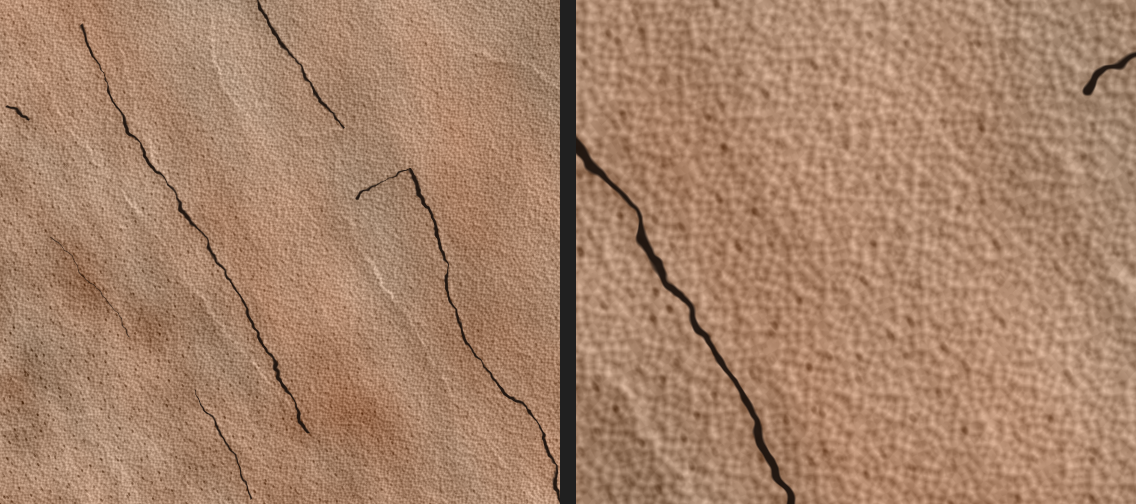
Left: the whole. Right: its middle third, enlarged.
Give the GLSL for this texture, as a Shadertoy shader.

```glsl
#define ROCK vec3(0.668, 0.528, 0.428)
#define GAP vec3(0.10, 0.065, 0.045)
#define RUST vec3(0.030, -0.012, -0.028)
#define GRAIN_SCALE 170.0
#define GRAIN_DEPTH 0.17
#define STREAK_DEPTH 0.055
#define PATCH_DEPTH 0.065
#define JAG 0.009
#define LIP_LIGHT 0.13
#define LIGHT vec2(0.30, 0.22)

vec2 hash2(vec2 p) {
    vec2 k = vec2(dot(p, vec2(127.1, 311.7)), dot(p, vec2(269.5, 183.3)));
    return fract(sin(k) * 43758.5);
}

// Distance to the nearest scattered cell point
float cell(vec2 p) {
    vec2 base = floor(p);
    float nearest = 2.0;
    for (int y = -1; y <= 1; y++)
    for (int x = -1; x <= 1; x++) {
        vec2 id = base + vec2(x, y);
        vec2 offset = id + hash2(id) - p;
        nearest = min(nearest, dot(offset, offset));
    }
    return sqrt(nearest);
}

// Layered, bent sines: smooth irregular noise around zero
float waves(vec2 p) {
    float sum = 0.0, amp = 0.5;
    for (int i = 0; i < 5; i++) {
        p = mat2(0.8, 0.6, -0.6, 0.8) * p * 1.7 + 3.1;
        sum += amp * sin(p.x + 1.3 * sin(p.y * 0.7)) * cos(p.y + 1.3 * sin(p.x * 0.6));
        amp *= 0.62;
    }
    return sum;
}

// Side-lit sand grains
float grainRelief(vec2 p) {
    return cell(p - LIGHT) - cell(p + LIGHT);
}

// Bowed stroke from a to b: signed side distance, overshoot past the ends
vec2 stroke(vec2 p, vec2 a, vec2 b, float bow) {
    float len = length(b - a);
    vec2 dir = (b - a) / len;
    float s = dot(p - a, dir);
    float t = clamp(s / len, 0.0, 1.0);
    float side = dot(p - a, vec2(-dir.y, dir.x)) - bow * sin(3.14159 * t);
    return vec2(side, s - t * len);
}

// Dark fissure in gap, with a lit right lip added to tone
void crack(inout float tone, inout float gap, vec2 p, vec2 a, vec2 b, float bow, float halfWidth) {
    vec2 st = stroke(p, a, b, bow);
    float d = length(st);
    float w = halfWidth * (1.0 + 0.9 * waves(p * 24.0));
    float soft = 0.7 / iResolution.y + 0.0006;
    gap = max(gap, 1.0 - smoothstep(w - soft, w + soft, d));
    tone -= 0.07 * exp(-d / 0.007);
    tone += 0.05 * exp(-length(st - vec2(0.008, 0.0)) / 0.005);
}

// Pale flake edge with a shaded face on its left
void ledge(inout float tone, vec2 p, vec2 a, vec2 b, float bow, float strength) {
    vec2 st = stroke(p, a, b, bow);
    float ends = exp(-abs(st.y) / 0.012);
    float broken = smoothstep(-0.35, 0.35, waves(p * 13.0 + 5.0));
    float lip = exp(-st.x * st.x / 0.000012);
    float face = smoothstep(0.002, -0.006, st.x) * exp(min(st.x, 0.0) / 0.03);
    tone += strength * ends * (LIP_LIGHT * lip * (0.3 + 0.7 * broken) - 0.045 * face);
}

float stain(vec2 p, vec2 centre, vec2 size) {
    vec2 q = (p - centre) / size;
    return exp(-dot(q, q));
}

void mainImage(out vec4 fragColor, in vec2 fragCoord) {
    vec2 p = fragCoord / iResolution.y;
    vec2 bed = mat2(0.87, 0.49, 0.49, -0.87) * p;   // x across, y along the bedding
    vec2 j = p + JAG * vec2(waves(p * 24.0), waves(p * 24.0 + 7.0));

    // Broad patches, bedding streaks and grain
    float rough = mix(1.5, 0.7, smoothstep(0.1, 0.9, p.x * 0.7 + p.y * 0.6));
    float tone = PATCH_DEPTH * waves(bed * vec2(5.0, 2.4) + 1.7);
    tone += STREAK_DEPTH * rough * waves(bed * vec2(24.0, 10.0));
    tone += GRAIN_DEPTH * grainRelief(p * GRAIN_SCALE);
    tone += 0.4 * GRAIN_DEPTH * grainRelief(p * GRAIN_SCALE * 0.45 + 9.0);
    tone -= 0.14 * rough * smoothstep(0.16, 0.04, cell(bed * vec2(52.0, 30.0)));

    // Weathered hollows
    float hollow = stain(j, vec2(0.31, 0.36), vec2(0.09, 0.06))
                 + stain(j, vec2(0.66, 0.17), vec2(0.11, 0.07))
                 + stain(j, vec2(0.03, 0.23), vec2(0.04, 0.05))
                 + stain(j, vec2(0.17, 0.44), vec2(0.06, 0.08));
    tone -= 0.085 * hollow;

    // Flake edges
    ledge(tone, j, vec2(0.07, 0.86), vec2(0.27, 0.59), -0.015, 0.8);
    ledge(tone, j, vec2(0.27, 0.59), vec2(0.57, 0.20), -0.010, 0.8);
    ledge(tone, j, vec2(0.23, 0.95), vec2(0.33, 0.64), -0.012, 1.0);
    ledge(tone, j, vec2(0.42, 0.96), vec2(0.49, 0.77), -0.025, 0.9);
    ledge(tone, j, vec2(0.53, 0.79), vec2(0.68, 0.74), -0.025, 0.8);
    ledge(tone, j, vec2(0.69, 0.57), vec2(0.79, 0.40), -0.008, 1.1);
    ledge(tone, j, vec2(0.79, 0.40), vec2(1.05, 0.02), -0.012, 0.8);
    ledge(tone, j, vec2(0.94, 0.90), vec2(1.12, 0.82), 0.012, 1.0);
    ledge(tone, p, vec2(0.00, 0.147), vec2(0.25, 0.19), 0.0, 0.5);

    // Fissures
    float gap = 0.0;
    crack(tone, gap, j, vec2(0.159, 0.947), vec2(0.344, 0.617), -0.014, 0.0022);
    crack(tone, gap, j, vec2(0.344, 0.617), vec2(0.610, 0.145), 0.013, 0.0023);
    crack(tone, gap, j, vec2(0.500, 1.010), vec2(0.679, 0.743), -0.005, 0.0030);
    crack(tone, gap, j, vec2(0.715, 0.610), vec2(0.812, 0.665), 0.004, 0.0014);
    crack(tone, gap, j, vec2(0.812, 0.665), vec2(0.889, 0.420), 0.017, 0.0029);
    crack(tone, gap, j, vec2(0.889, 0.420), vec2(1.048, 0.184), -0.026, 0.0025);
    crack(tone, gap, j, vec2(1.048, 0.184), vec2(1.110, 0.000), 0.012, 0.0033);
    crack(tone, gap, j, vec2(0.383, 0.227), vec2(0.501, 0.010), 0.010, 0.0014);
    crack(tone, gap, j, vec2(0.017, 0.788), vec2(0.058, 0.764), 0.006, 0.0020);
    crack(tone, gap, j, vec2(0.100, 0.530), vec2(0.260, 0.335), 0.004, 0.0004);

    vec3 color = ROCK + tone + RUST * (waves(bed * vec2(4.0, 2.0) + 8.0) + 0.6 * hollow);
    fragColor = vec4(clamp(mix(color, GAP, gap * 0.93), 0.0, 1.0), 1.0);
}
```
